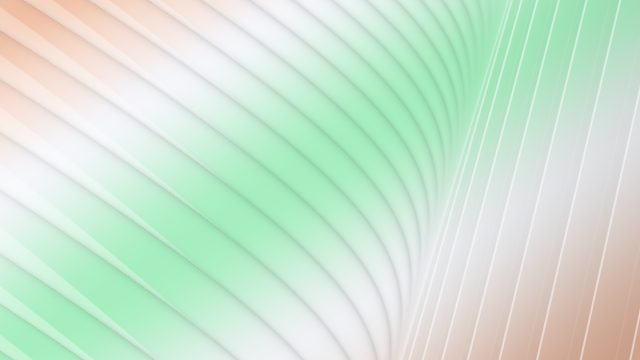
Write a WebGL 1 fragment shader that draws this background.

```glsl
precision highp float;
// Pastel pleats: curved ribbons sweep into a slanted fold beside a fan of fine light lines.

uniform vec2 u_resolution;

// Palette, in order along the diagonal colour ramp
const vec3 PEACH = vec3(0.94, 0.75, 0.64);
const vec3 BLUSH = vec3(0.97, 0.88, 0.84);
const vec3 PEARL = vec3(0.96, 0.965, 0.98);
const vec3 MINT  = vec3(0.65, 0.935, 0.75);
const vec3 MIST  = vec3(0.94, 0.945, 0.955);
const vec3 CLAY  = vec3(0.88, 0.69, 0.59);

// Layout, in canvas heights
const float FOLD_FOOT = 1.111;      // x of the fold at the bottom edge
const float FOLD_LEAN = 0.301;      // x gained per unit of height
const float RAMP_SLOPE = 0.63;      // tilt of the colour bands
const float RIBBON_PITCH = 0.0764;
const float PITCH_GROWTH = 0.033;   // ribbons widen towards the lower left
const float RIBBON_START = 0.337;
const float RIBBON_SLOPE = 0.46;    // straight part of a ribbon
const float RIBBON_BEND = 0.100;    // logarithmic bend near the fold
const float BEND_ORIGIN = 0.2315;
const float FAN_DENSITY = 10.94;
const float FAN_TWIST = 0.65;
const float FAN_START = 0.25;

// Strength of the shading
const float SHADOW = 0.115;
const float SHEEN = 0.38;
const float GLEAM = 0.5;

vec3 colourRamp(float t) {
    vec3 c = mix(PEACH, BLUSH, smoothstep(0.06, 0.34, t));
    c = mix(c, PEARL, smoothstep(0.28, 0.54, t));
    c = mix(c, MINT, smoothstep(0.52, 1.00, t));
    c = mix(c, MIST, smoothstep(1.02, 1.50, t));
    return mix(c, CLAY, smoothstep(1.48, 2.14, t));
}

// Ribbons left of the fold; d is the horizontal distance to it
vec3 shadeRibbons(vec3 base, vec2 p, float d, float pixel) {
    float bend = -RIBBON_SLOPE * (d - BEND_ORIGIN) - RIBBON_BEND * log(d / BEND_ORIGIN);
    float slope = -RIBBON_SLOPE - RIBBON_BEND / d;
    float steepness = length(vec2(slope, 1.0 + FOLD_LEAN * slope));
    float level = 1.0 - p.y - bend - RIBBON_START;
    float pitch = RIBBON_PITCH + PITCH_GROWTH * clamp(level, -0.4, 1.0);
    float spacing = pitch * pitch / (RIBBON_PITCH * steepness);
    float phase = fract(level / pitch);
    float below = phase * spacing;
    float above = (1.0 - phase) * spacing;

    // Pale wedge that opens towards the far left
    float wedge = 0.55 * smoothstep(0.45, 1.6, d) * spacing;
    float soft = max(pixel, 0.003);
    float lit = (1.0 - smoothstep(wedge - soft, wedge + soft, above))
              * smoothstep(0.45, 0.8, d);
    vec3 c = mix(base, vec3(1.0), SHEEN * lit * (1.0 - 0.5 * above / spacing));

    // Soft crease, fading far away and where ribbons crowd together
    float crease = max(exp(-below / 0.010), exp(-above / 0.006));
    float visible = smoothstep(0.002, 0.04, spacing);
    float nearness = 1.0 - 0.35 * smoothstep(0.6, 1.3, d);
    c *= 1.0 - SHADOW * crease * visible * nearness;
    return c * (1.0 - 0.03 * (1.0 - visible));
}

// Fine light line at the whole numbers of a phase
float fineLine(float phase, float spacing, float width, float pixel) {
    float dist = abs(fract(phase + 0.5) - 0.5) * spacing;
    return 1.0 - smoothstep(width, width + 1.5 * pixel, dist);
}

// Fan right of the fold; e is the horizontal distance to it
vec3 shadeFan(vec3 base, vec2 p, float e, float pixel) {
    float root = sqrt(max(e, 0.0001));
    float phase = FAN_DENSITY * root + FAN_TWIST * p.y + FAN_START;
    float spacing = 2.0 * root / FAN_DENSITY;
    float visible = smoothstep(0.004, 0.03, spacing);
    float bright = fineLine(phase, spacing, 0.0008, pixel);
    float faint = fineLine(phase + 0.28, spacing, 0.0004, pixel);

    vec3 c = base * mix(0.96, 0.91, smoothstep(0.0, 0.6, e));
    c *= 1.0 - 0.03 * (fract(phase) - 0.4) * visible;
    c = mix(c, vec3(1.0), 0.06 * faint * visible);
    return mix(c, vec3(1.0), mix(0.25, GLEAM, visible) * bright);
}

void main() {
    vec2 p = gl_FragCoord.xy / u_resolution.y;
    float pixel = 1.0 / u_resolution.y;
    float fold = FOLD_FOOT + FOLD_LEAN * p.y;
    float side = p.x - fold;

    vec3 base = colourRamp(1.0 - p.y + RAMP_SLOPE * p.x);
    vec3 ribbons = shadeRibbons(base, p, max(-side, 0.002), pixel);
    vec3 fan = shadeFan(base, p, max(side, 0.0), pixel);
    vec3 colour = mix(ribbons, fan, smoothstep(-pixel, pixel, side));

    // Glint along the fold
    colour = mix(colour, vec3(1.0), 0.25 * exp(-abs(side) / 0.004));
    gl_FragColor = vec4(colour, 1.0);
}
```
